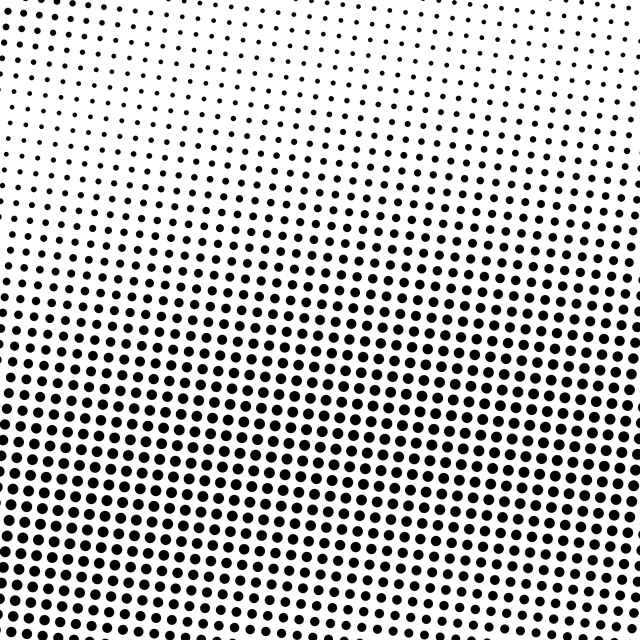
Write a Shadertoy shader that draws this pattern.

```glsl
const float CELLS = 40.54;
const vec3 PAPER = vec3(1.0);
const vec3 INK = vec3(0.0);

// Ink coverage as a squared dot radius, in cell units
float inkTone(vec2 pos) {
    float depth = 1.0 - pos.y;
    float bend = 0.146 * sin(2.2 * pos.x) - 0.013;
    float wave = 0.0669 + 0.0529 * cos(4.39 * (depth + bend - 0.82));
    vec2 corner = vec2(0.6 * pos.x, depth);
    wave += 0.033 * exp(-70.0 * dot(corner, corner));
    return max(wave, 0.0215);
}

void mainImage(out vec4 fragColor, in vec2 fragCoord) {
    vec2 pos = (fragCoord - 0.5 * iResolution.xy) / iResolution.y;

    // Tilted dot screen, centred on the canvas
    float tilt = radians(7.0);
    vec2 along = vec2(cos(tilt), -sin(tilt));
    vec2 across = vec2(sin(tilt), cos(tilt));
    vec2 grid = CELLS * vec2(dot(pos, along), dot(pos, across));
    vec2 cell = floor(grid + 0.5);

    // One tone per dot, sampled at its centre
    vec2 centre = (cell.x * along + cell.y * across) / CELLS + 0.5;
    float radius = sqrt(inkTone(centre));

    // Smooth dot edge
    float blur = 0.7 * CELLS / iResolution.y;
    float dotMask = 1.0 - smoothstep(-blur, blur, length(grid - cell) - radius);
    fragColor = vec4(mix(PAPER, INK, dotMask), 1.0);
}
```
